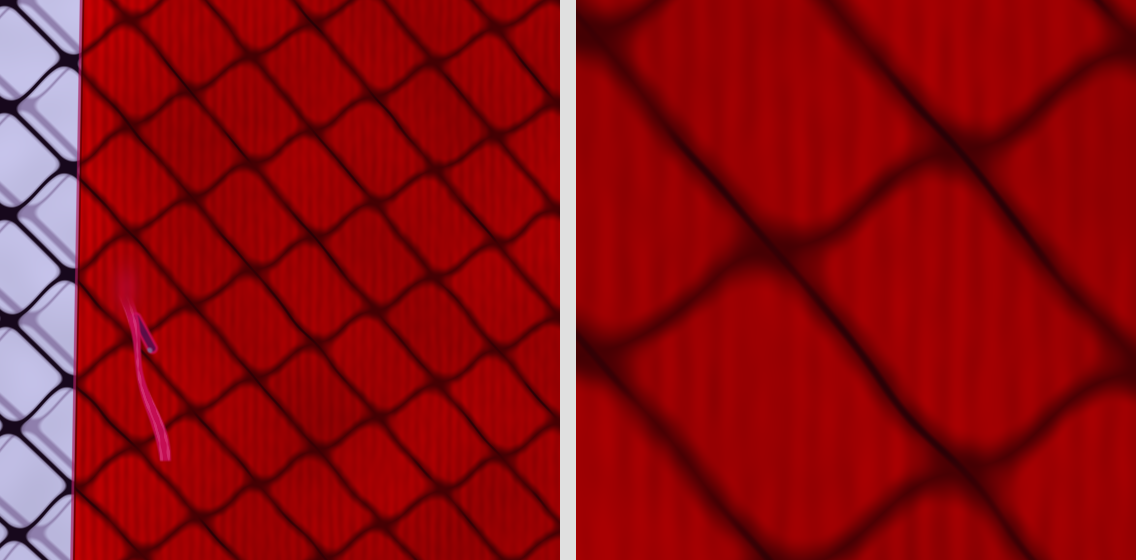
Left: the whole. Right: its middle third, enlarged.
Reproduce this texture procedurally as a Shadertoy shader.

```glsl
// Skewed wire mesh seen through ribbed red film, with a bare pale strip and a torn pink ribbon
#define CELL vec2(0.109, 0.191)      // column step, row step
#define ORIGIN vec2(0.341, 0.648)    // one knot of the mesh
#define RISE 0.060                   // height gained per column
#define FILLET 0.022                 // rounding of the knots
#define WIRE 0.0036                  // half width of bare wire
#define RIBS 52.0                    // film ribs across the canvas
#define RED vec3(0.615, 0.0, 0.008)
#define DARK_RED vec3(0.20, 0.0, 0.012)
#define PALE vec3(0.75, 0.74, 0.89)
#define SHADOW vec3(0.50, 0.42, 0.61)
#define INK vec3(0.09, 0.03, 0.11)
#define PINK vec3(0.78, 0.05, 0.34)

float hash(vec2 p) {
    p = fract(p * vec2(0.1031, 0.1137));
    p += dot(p, p.yx + 33.33);
    return fract((p.x + p.y) * p.x * 17.0);
}

vec2 gradientAt(vec2 cell) {
    float a = 6.2832 * hash(cell + 71.0);
    return vec2(cos(a), sin(a));
}

float noise(vec2 p) {
    vec2 i = floor(p), f = p - i, e = vec2(0.0, 1.0);
    vec2 u = f * f * f * (f * (f * 6.0 - 15.0) + 10.0);
    float below = mix(dot(gradientAt(i), f), dot(gradientAt(i + e.yx), f - e.yx), u.x);
    float above = mix(dot(gradientAt(i + e), f - e), dot(gradientAt(i + 1.0), f - 1.0), u.x);
    return mix(below, above, u.y);
}

float segment(vec2 p, vec2 a, vec2 b) {
    vec2 d = b - a;
    return length(p - a - d * clamp(dot(p - a, d) / dot(d, d), 0.0, 1.0));
}

// Lattice coordinates: wires lie where either component is whole
vec2 lattice(vec2 p) {
    float lean = (1.0 - p.y) * (1.0 - p.y);
    float column = (p.x - ORIGIN.x - 0.02 * lean * lean) / CELL.x;
    float left = min(column, 0.0);
    float row = (p.y - ORIGIN.y - RISE * column + 0.0045 * left * left) / CELL.y;
    float sway = 0.03 * sin(6.2832 * column);
    return vec2(row + sway, column + row);
}

// Distances to the shallow and the steep wires
vec2 wires(vec2 p) {
    vec2 q = lattice(p);
    float slope = RISE / CELL.x;
    vec2 steep = vec2(1.0 / CELL.x - slope / CELL.y, 1.0 / CELL.y);
    return abs(q - round(q)) * vec2(CELL.y / length(vec2(1.0, slope)), 1.0 / length(steep));
}

float mesh(vec2 d, float k) {
    float h = max(k - abs(d.x - d.y), 0.0) / k;
    return min(d.x, d.y) - 0.25 * h * h * k;
}

vec3 redFilm(vec2 p, float inset) {
    vec2 warp = vec2(noise(p * 13.0), noise(p * 13.0 + 40.0));
    vec2 q = p + 0.006 * warp;
    float d = mesh(wires(q), FILLET) + 0.002 * noise(p * 55.0);
    float glow = exp(-inset * 9.0);

    // Ribs, stains and a slightly different tone in each cell
    float rib = sin(6.2832 * (RIBS * p.x + 0.3 * noise(p * vec2(20.0, 4.0))));
    float ribDepth = 0.035 + 0.05 * glow + 0.03 * noise(p * 8.0);
    float tone = 0.97 + 0.20 * glow + ribDepth * rib;
    tone += 0.13 * noise(p * 4.5) + 0.06 * noise(p * vec2(95.0, 30.0));
    tone += 0.07 * (hash(floor(lattice(q)) + 20.0) - 0.5);
    vec3 col = RED * tone;

    // Blurred wire with patchy sharp cores
    float blur = 1.0 - smoothstep(-0.003, 0.015, d);
    col = mix(col, DARK_RED, 0.82 * blur);
    float core = 1.0 - smoothstep(0.0005, 0.0035, wires(q).y);
    float patchy = smoothstep(-0.1, 0.4, noise(p * 11.0 + 9.0) + 0.35 * glow);
    return mix(col, INK * vec3(1.0, 0.2, 0.3), 0.6 * core * patchy);
}

vec3 bareStrip(vec2 p, float px) {
    vec3 col = PALE * (1.0 + 0.07 * noise(p * 9.0)) + 0.03 * (p.y - 0.5);
    // Soft shadow of the mesh, offset to the right
    vec2 behind = wires(p - vec2(0.032, 0.004)) + vec2(0.003, 0.0);
    float shade = 1.0 - smoothstep(0.002, 0.009, mesh(behind, FILLET));
    col = mix(col, SHADOW, 0.75 * shade);
    float d = mesh(wires(p), FILLET) - WIRE;
    col = mix(col, SHADOW * 0.8, 0.5 * (1.0 - smoothstep(0.0, 0.006, d)));
    return mix(col, INK, 1.0 - smoothstep(-px, px, d));
}

vec3 addRibbon(vec3 col, vec2 p, float px) {
    float t = (0.479 - p.y) / 0.302;
    float side = p.x - (0.22 + 0.073 * t + 0.006 * sin(9.0 * t));
    float halfWidth = 0.008 + 0.003 * cos(7.5 * t);
    vec2 haze = (p - vec2(0.225, 0.485)) / vec2(0.022, 0.04);
    col = mix(col, PINK, 0.38 * exp(-dot(haze, haze)));

    // Folded loop beside the upper half
    float flap = segment(p, vec2(0.243, 0.432), vec2(0.272, 0.378)) - 0.009;
    vec3 fold = mix(vec3(0.36, 0.05, 0.30), PINK, smoothstep(-0.006, -0.001, flap));
    float glint = 1.0 - smoothstep(0.002, 0.008, length(p - vec2(0.267, 0.374)));
    fold = mix(fold, SHADOW, glint);
    col = mix(col, fold, 0.9 * (1.0 - smoothstep(-px, px + 0.002, flap)));

    // Long strand with lighter creases
    float ends = smoothstep(0.0, 0.18, t) * (1.0 - smoothstep(0.99, 1.01, t));
    float body = 1.0 - smoothstep(-px, px + 0.0015, abs(side) - halfWidth);
    float crease = smoothstep(0.1, 0.9, sin(side * 480.0 + 5.0 * t) + noise(p * 60.0));
    vec3 strand = mix(PINK, vec3(0.88, 0.30, 0.55), 0.55 * crease);
    return mix(col, strand, 0.92 * body * ends);
}

void mainImage(out vec4 fragColor, in vec2 fragCoord) {
    vec2 p = fragCoord / iResolution.xy;
    float px = 1.0 / min(iResolution.x, iResolution.y);
    float inset = p.x - (0.130 + 0.017 * p.y);
    vec3 film = addRibbon(redFilm(p, max(inset, 0.0)), p, px);
    vec3 col = mix(bareStrip(p, px), film, smoothstep(-px, px, inset));
    // Magenta fringe and dark lip along the film edge
    col = mix(col, vec3(0.66, 0.11, 0.36), 0.7 * (1.0 - smoothstep(0.001, 0.004, abs(inset + 0.002))));
    col = mix(col, DARK_RED, 0.6 * (1.0 - smoothstep(0.0, 0.003, abs(inset - 0.002))));
    fragColor = vec4(clamp(col, 0.0, 1.0), 1.0);
}
```
